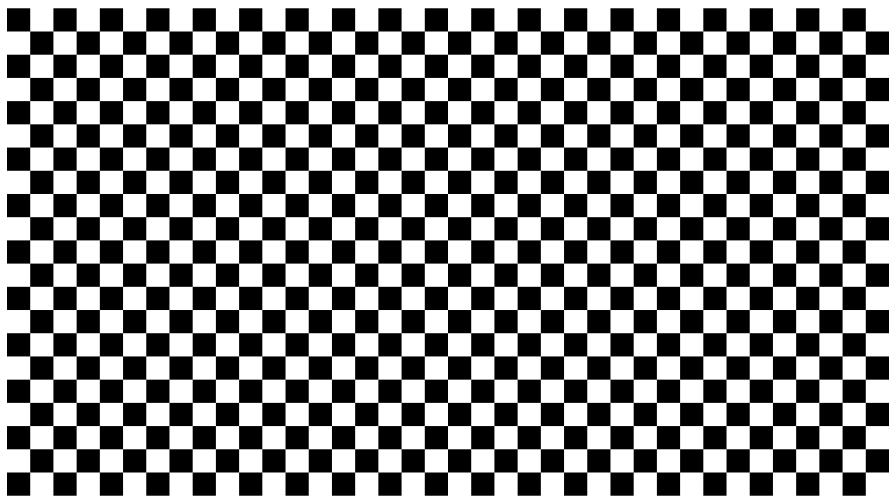
Give the GLSL for this pattern, as a Shadertoy shader.

```glsl
// Black and white checkerboard, 38 by 21 squares, centred in a thin white margin.

const vec2 SQUARES = vec2(38.0, 21.0);
const float BOARD_WIDTH = 1.75; // in canvas heights
const vec3 LIGHT = vec3(1.0);
const vec3 DARK = vec3(0.0);

// Integral of a wave that is +1 on even squares and -1 on odd ones
vec2 waveIntegral(vec2 x) {
    return 1.0 - abs(mod(x, 2.0) - 1.0);
}

// Share of dark squares within a box of the given width, cut at the board edge
float darkCoverage(vec2 center, float width, vec2 squares) {
    vec2 low = clamp(center - 0.5 * width, vec2(0.0), squares);
    vec2 high = clamp(center + 0.5 * width, vec2(0.0), squares);
    vec2 inside = (high - low) / width;
    vec2 wave = (waveIntegral(high) - waveIntegral(low)) / width;
    return 0.5 * (inside.x * inside.y + wave.x * wave.y);
}

void mainImage(out vec4 fragColor, in vec2 fragCoord) {
    // Board coordinates: one unit per square, origin at the lower left corner
    float squareSize = BOARD_WIDTH / SQUARES.x;
    vec2 canvas = (fragCoord - 0.5 * iResolution.xy) / iResolution.y;
    vec2 board = canvas / squareSize + 0.5 * SQUARES;

    // Edges are smoothed over exactly one pixel
    float pixelWidth = 1.0 / (iResolution.y * squareSize);
    float dark = darkCoverage(board, pixelWidth, SQUARES);
    fragColor = vec4(mix(LIGHT, DARK, dark), 1.0);
}
```
